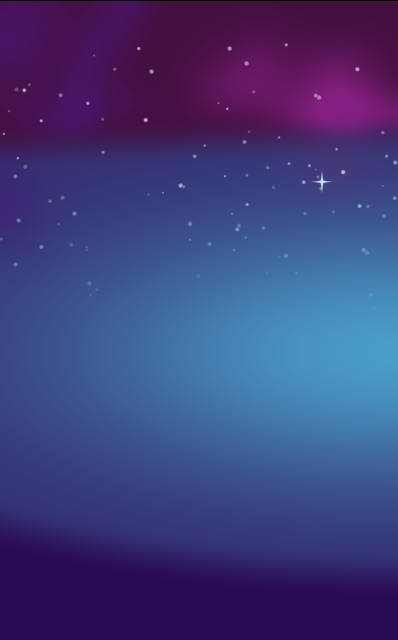
A Shadertoy shader for this background:

```glsl
// Night sky: a blue glow between dark violet ground and maroon upper air.
// Soft elliptical blobs, bent by gradient noise, form the clouds;
// a hashed loop scatters the stars and one four-pointed sparkle sits on top.

#define GLOW_CENTER vec2(1.0, 0.45)
#define GLOW_SIZE vec2(0.85, 0.21)
#define SPARKLE_POS vec2(0.809, 0.716)
#define SPARKLE_ARM 0.021
#define STAR_COUNT 92
#define STAR_RADIUS 0.0029
#define CLOUD_WARP 0.035

const vec3 INDIGO  = vec3(0.20, 0.17, 0.43);
const vec3 AZURE   = vec3(0.29, 0.61, 0.78);
const vec3 MAROON  = vec3(0.265, 0.06, 0.25);
const vec3 VIOLET  = vec3(0.29, 0.075, 0.39);
const vec3 MAGENTA = vec3(0.51, 0.12, 0.50);
const vec3 GROUND  = vec3(0.16, 0.04, 0.325);

vec2 hash2(vec2 p) {
    vec3 q = fract(p.xyx * vec3(0.1031, 0.1030, 0.0973));
    q += dot(q, q.yzx + 33.33);
    return fract((q.xx + q.yz) * q.zy);
}

float cornerSlope(vec2 cell, vec2 f, vec2 corner) {
    return dot(hash2(cell + corner + 17.0) * 2.0 - 1.0, f - corner);
}

float gradientNoise(vec2 p) {
    vec2 i = floor(p), f = fract(p);
    vec2 u = f * f * f * (f * (f * 6.0 - 15.0) + 10.0);
    float low = mix(cornerSlope(i, f, vec2(0, 0)), cornerSlope(i, f, vec2(1, 0)), u.x);
    float high = mix(cornerSlope(i, f, vec2(0, 1)), cornerSlope(i, f, vec2(1, 1)), u.x);
    return mix(low, high, u.y);
}

// Soft ellipse, 1 at its center
float blob(vec2 p, vec2 center, vec2 size) {
    vec2 q = (p - center) / size;
    return exp(-dot(q, q));
}

// Soft line from a to b
float streak(vec2 p, vec2 a, vec2 b, float width) {
    vec2 ab = b - a;
    float t = clamp(dot(p - a, ab) / dot(ab, ab), 0.0, 1.0);
    float d = length(p - a - ab * t) / width;
    return exp(-d * d);
}

vec3 skyColor(vec2 uv) {
    vec3 color = mix(INDIGO, AZURE, blob(uv, GLOW_CENTER, GLOW_SIZE));

    // Dim purple haze at the left and under the pink cloud
    color = mix(color, vec3(0.25, 0.12, 0.46), 0.65 * blob(uv, vec2(0.0, 0.68), vec2(0.11, 0.07)));
    color = mix(color, vec3(0.31, 0.21, 0.48), 0.5 * blob(uv, vec2(0.84, 0.75), vec2(0.12, 0.06)));

    // Upper air and its clouds
    vec2 warp = vec2(gradientNoise(uv * vec2(5, 8)), gradientNoise(uv * vec2(5, 8) + 40.0));
    vec2 q = uv + CLOUD_WARP * warp;
    float violet = blob(q, vec2(0.02, 0.95), vec2(0.13, 0.07))
        + 0.8 * streak(q, vec2(0.32, 1.0), vec2(0.20, 0.87), 0.055)
        + 0.7 * blob(q, vec2(0.17, 0.83), vec2(0.18, 0.035));
    float magenta = 0.55 * blob(q, vec2(0.62, 0.875), vec2(0.11, 0.06))
        + 0.75 * blob(q, vec2(0.84, 0.86), vec2(0.11, 0.055))
        + 0.7 * blob(q, vec2(0.94, 0.825), vec2(0.24, 0.035));
    vec3 air = mix(MAROON, VIOLET, min(violet, 1.0));
    air = mix(air, MAGENTA, min(magenta, 1.0));
    float airEdge = 0.765 + 0.025 * uv.x;
    color = mix(color, air, smoothstep(airEdge - 0.035, airEdge + 0.04, uv.y));

    // Curved ground shadow
    float left = 1.0 - uv.x;
    float groundEdge = 0.09 + 0.077 * left * left;
    return mix(GROUND, color, smoothstep(groundEdge - 0.03, groundEdge + 0.055, uv.y));
}

float starField(vec2 p, float aspect, float pixel) {
    float light = 0.0;
    for (int i = 0; i < STAR_COUNT; i++) {
        vec2 a = hash2(vec2(float(i) + 1.0, 7.3));
        vec2 b = hash2(vec2(float(i) + 1.0, 51.7));
        float height = 0.5 + 0.235 * (a.y + b.x);
        vec2 center = vec2(a.x * aspect, height);
        float radius = STAR_RADIUS * mix(0.4, 1.15, b.y);
        float strength = mix(0.3, 0.85, fract(b.y * 7.0 + a.x))
            * smoothstep(0.42, 0.72, height);
        float soft = max(pixel, 0.0012);
        float disc = 1.0 - smoothstep(radius - soft, radius + soft, length(p - center));
        light = max(light, strength * disc);
    }
    return light;
}

// Two crossed tapering needles with a small core
float sparkle(vec2 d, float pixel) {
    vec2 a = abs(d);
    vec2 taper = max(1.0 - a / vec2(0.9, 1.0) / SPARKLE_ARM, 0.0);
    vec2 width = 0.0022 * taper + 0.5 * pixel;
    float across = taper.x * (1.0 - smoothstep(0.0, width.x, a.y));
    float upright = taper.y * (1.0 - smoothstep(0.0, width.y, a.x));
    return min(1.4 * max(across, upright) + 0.6 * exp(-dot(d, d) / 0.000012), 1.0);
}

void mainImage(out vec4 fragColor, in vec2 fragCoord) {
    vec2 uv = fragCoord / iResolution.xy;
    float aspect = iResolution.x / iResolution.y, pixel = 1.0 / iResolution.y;
    vec2 p = vec2(uv.x * aspect, uv.y);

    vec3 color = skyColor(uv);
    vec3 starColor = mix(vec3(0.50, 0.78, 0.90), vec3(0.88, 0.80, 0.88), smoothstep(0.55, 0.8, uv.y));
    color = mix(color, starColor, starField(p, aspect, pixel));
    vec2 sparkleOffset = p - SPARKLE_POS * vec2(aspect, 1.0);
    color = mix(color, vec3(0.76, 0.88, 0.97), sparkle(sparkleOffset, pixel));

    // Thin dark line along the top
    color *= 1.0 - 0.85 * smoothstep(0.9975, 0.9990, uv.y);
    fragColor = vec4(color, 1.0);
}
```
